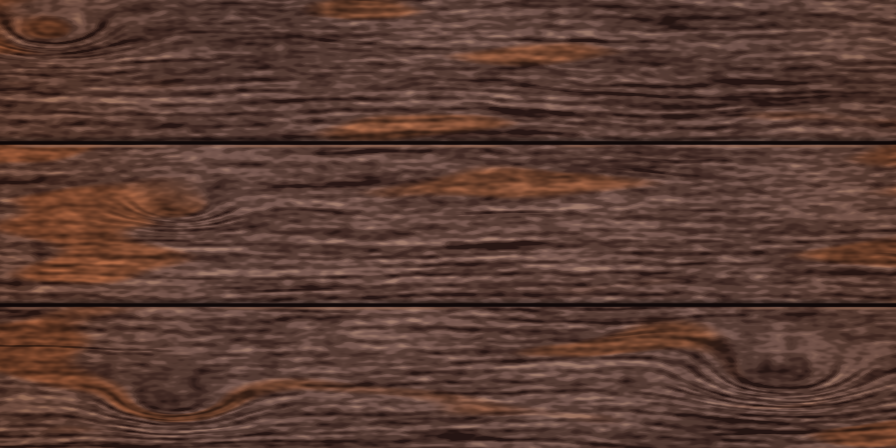
Give the GLSL for this texture, as a WebGL 1 fragment shader.

```glsl
precision highp float;
uniform vec2 u_resolution;

const float PLANK_HEIGHT = 0.362;
const float TAU = 6.2831853;
const vec3 GROOVE = vec3(0.06, 0.03, 0.03);
const vec3 SOOT = vec3(0.15, 0.085, 0.075);
const vec3 UMBER = vec3(0.25, 0.16, 0.14);
const vec3 BROWN = vec3(0.33, 0.23, 0.20);
const vec3 DUSTY = vec3(0.45, 0.33, 0.30);
const vec3 PALE = vec3(0.60, 0.46, 0.40);
const vec3 AMBER = vec3(0.50, 0.29, 0.18);

vec2 gradientAt(vec2 cell) {
  float angle = TAU * fract(sin(dot(cell, vec2(127.1, 311.7))) * 43758.55);
  return vec2(cos(angle), sin(angle));
}

// Gradient noise, roughly -0.7 to 0.7
float noise(vec2 p) {
  vec2 i = floor(p);
  vec2 f = p - i;
  vec2 u = f * f * f * (f * (f * 6.0 - 15.0) + 10.0);
  vec2 e = vec2(1.0, 0.0);
  float low = mix(dot(gradientAt(i), f),
                  dot(gradientAt(i + e.xy), f - e.xy), u.x);
  float high = mix(dot(gradientAt(i + e.yx), f - e.yx),
                   dot(gradientAt(i + e.xx), f - e.xx), u.x);
  return mix(low, high, u.y);
}

float fbm(vec2 p) {
  float sum = 0.0;
  float gain = 0.6;
  for (int i = 0; i < 3; i++) {
    sum += gain * noise(p);
    p = p * vec2(1.9, 2.1) + 7.3;
    gain *= 0.5;
  }
  return sum;
}

float plankRow(float y) {
  return floor((y - 0.5) / PLANK_HEIGHT + 0.5);
}

// Knot centre and size
vec3 knotAt(int i) {
  if (i == 0) return vec3(0.12, 0.92, 0.85);
  if (i == 1) return vec3(0.40, 0.53, 0.72);
  if (i == 2) return vec3(0.39, 0.09, 0.90);
  return vec3(1.745, 0.154, 1.15);
}

// Influence of one knot, confined to its own plank
float knotBulge(vec2 p, vec3 knot, float row) {
  vec2 d = (p - knot.xy) / (knot.z * vec2(0.16, 0.06));
  float samePlank = 1.0 - step(0.5, abs(plankRow(knot.y) - row));
  return samePlank * exp(-dot(d, d));
}

vec3 woodRamp(float t) {
  vec3 c = mix(SOOT, UMBER, smoothstep(0.08, 0.30, t));
  c = mix(c, BROWN, smoothstep(0.30, 0.50, t));
  c = mix(c, DUSTY, smoothstep(0.52, 0.74, t));
  return mix(c, PALE, smoothstep(0.74, 1.0, t));
}

void main() {
  vec2 p = gl_FragCoord.xy / u_resolution.y;
  float across = gl_FragCoord.x / u_resolution.x;
  float row = plankRow(p.y);
  float local = fract((p.y - 0.5) / PLANK_HEIGHT + 0.5);
  vec2 seed = vec2(13.7, 29.3) * (row + 3.0);

  // Grain height, bent by slow waves and by knots
  float grain = p.y + 0.025 * noise(p * vec2(1.6, 4.0) + seed)
              + 0.004 * noise(p * vec2(9.0, 22.0) + seed);
  float bulge = 0.0;
  for (int i = 0; i < 4; i++) {
    vec3 knot = knotAt(i);
    float b = knotBulge(p, knot, row);
    grain += 0.10 * knot.z * b;
    bulge = max(bulge, b);
  }
  vec2 g = vec2(p.x, grain);

  // Tone: broad bands, long streaks and short fibres
  float broad = fbm(g * vec2(1.3, 9.0) + seed);
  float streak = noise(g * vec2(2.5, 48.0) + seed);
  float fibre = noise(g * vec2(15.0, 95.0) + seed);
  float scuff = noise(p * vec2(38.0, 110.0) + seed);
  float tone = 0.53 + 0.32 * broad + 0.42 * streak + 0.42 * fibre + 0.28 * scuff;

  // Late wood ridges, boldest low on the upper planks and around knots
  float wobble = 2.2 * noise(g * vec2(1.8, 14.0) + seed);
  float ridge = 0.5 + 0.5 * sin(TAU * 42.0 * grain + wobble);
  float lowBand = 1.0 - smoothstep(0.22, 0.52, local);
  float ridgeAmount = max(mix(0.22, 0.9, lowBand), 0.75 * smoothstep(0.05, 0.4, bulge));
  ridgeAmount = max(ridgeAmount, 0.6 * step(row, -0.5));
  tone += ridgeAmount * (0.12 - 0.36 * ridge * ridge);

  // Sparse dark cracks follow the grain
  float crackLine = abs(noise(g * vec2(1.1, 17.0) + seed + 5.0));
  float crackMask = smoothstep(0.0, 0.3, noise(p * vec2(3.0, 8.0) + seed + 9.0));
  tone -= 0.35 * crackMask * (1.0 - smoothstep(0.02, 0.09, crackLine));
  tone -= 0.20 * smoothstep(0.65, 1.0, bulge);
  vec3 color = woodRamp(tone);

  // Amber stains, stronger toward the ends and knots
  float ends = smoothstep(0.28, 0.0, across) + 0.5 * smoothstep(0.8, 1.0, across);
  float stain = noise(g * vec2(2.1, 13.0) + seed + 21.0);
  float warm = smoothstep(0.22, 0.40, stain + 0.10 * ends + 0.12 * bulge);
  color = mix(color, AMBER * (0.45 + 0.95 * clamp(tone, 0.0, 1.0)), 0.75 * warm);
  color *= mix(vec3(1.0), vec3(1.04, 0.94, 0.82), 0.7 * min(ends, 1.0));

  // Worn upper lip and dark groove between planks
  float toTop = (1.0 - local) * PLANK_HEIGHT;
  float toBottom = local * PLANK_HEIGHT;
  float lip = smoothstep(0.003, 0.006, toTop) * (1.0 - smoothstep(0.007, 0.013, toTop));
  float wear = smoothstep(-0.25, 0.3, noise(vec2(p.x * 6.0, row * 3.7 + 0.4)));
  color = mix(color, mix(PALE, AMBER, 0.35), 0.75 * lip * wear);
  color *= 1.0 - 0.35 * (1.0 - smoothstep(0.004, 0.018, toBottom));
  float seam = min(toTop, toBottom);
  color = mix(GROOVE, color, smoothstep(0.002, 0.006, seam));

  // Gentle darkening at the corners
  vec2 edge = gl_FragCoord.xy / u_resolution - 0.5;
  color *= 1.04 - 0.28 * dot(edge, edge);
  gl_FragColor = vec4(color, 1.0);
}
```
